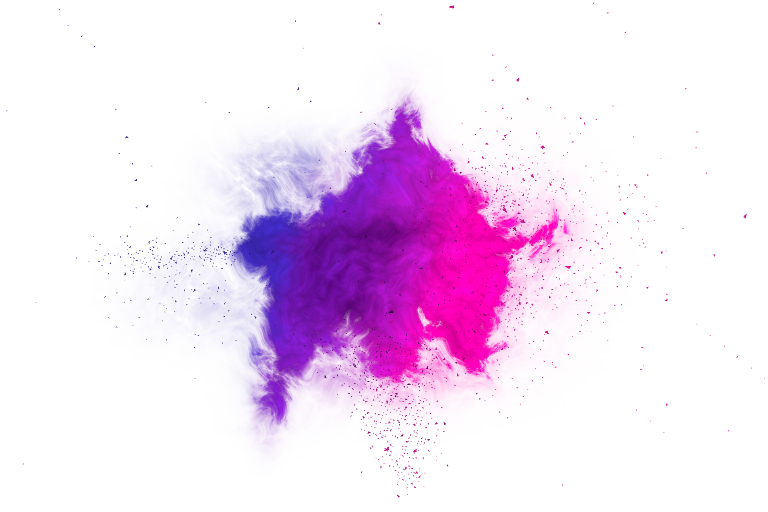
This background is drawn by a Shadertoy shader. Its source:

```glsl
// A burst of blue, violet and magenta powder with flying specks on white.

const vec3 BLUE = vec3(0.23, 0.15, 0.70);
const vec3 VIOLET = vec3(0.47, 0.10, 0.73);
const vec3 ORCHID = vec3(0.68, 0.09, 0.75);
const vec3 MAGENTA = vec3(0.96, 0.00, 0.68);
const vec3 PLUM = vec3(0.29, 0.00, 0.43);

vec2 hash2(vec2 p) {
    return fract(sin(vec2(dot(p, vec2(127.1, 311.7)), dot(p, vec2(269.5, 183.3)))) * 43758.5);
}

mat2 turn(float a) {
    return mat2(cos(a), sin(a), -sin(a), cos(a));
}

// Distance to the nearest scattered cell point
float cellular(vec2 p) {
    vec2 id = floor(p), f = fract(p);
    float nearest = 2.0;
    for (int y = -1; y <= 1; y++)
        for (int x = -1; x <= 1; x++) {
            vec2 o = vec2(x, y);
            vec2 r = o + hash2(id + o) - f;
            nearest = min(nearest, dot(r, r));
        }
    return sqrt(nearest);
}

// Layered cells, centred near zero
float billow(vec2 p) {
    float sum = 0.0, amp = 0.5;
    for (int i = 0; i < 5; i++) {
        sum += amp * (cellular(p) - 0.48);
        p = turn(0.9) * p * 2.1 + 3.7;
        amp *= 0.58;
    }
    return sum;
}

// Layered sines that bend the domain
vec2 swirl(vec2 p) {
    vec2 w = vec2(0.0);
    float k = 17.0;
    for (int i = 0; i < 4; i++) {
        w += sin(p.yx * k + vec2(1.3, 4.1) * float(i + 1) + w * 40.0) / k;
        p = turn(1.1) * p;
        k *= 1.8;
    }
    return w;
}

float blob(vec2 p, vec2 centre, vec2 radius) {
    vec2 q = (p - centre) / radius;
    return exp(-dot(q, q));
}

// Tapered capsule
float cone(vec2 p, vec2 a, vec2 b, float ra, float rb) {
    vec2 ab = b - a;
    float h = clamp(dot(p - a, ab) / dot(ab, ab), 0.0, 1.0);
    return length(p - a - h * ab) - mix(ra, rb, h);
}

float join(float a, float b) {
    float h = max(0.025 - abs(a - b), 0.0);
    return min(a, b) - h * h * 10.0;
}

// Star-like powder body
float cloud(vec2 p) {
    float d = cone(p, vec2(0.68, 0.48), vec2(0.84, 0.51), 0.115, 0.11);
    d = join(d, cone(p, vec2(0.66, 0.49), vec2(0.517, 0.528), 0.10, 0.05));
    d = join(d, cone(p, vec2(0.52, 0.52), vec2(0.455, 0.51), 0.04, 0.005));
    d = join(d, cone(p, vec2(0.73, 0.54), vec2(0.79, 0.65), 0.11, 0.065));
    d = join(d, cone(p, vec2(0.785, 0.69), vec2(0.79, 0.78), 0.035, 0.002));
    d = join(d, cone(p, vec2(0.84, 0.63), vec2(0.93, 0.52), 0.045, 0.058));
    d = join(d, cone(p, vec2(0.97, 0.52), vec2(1.07, 0.545), 0.018, 0.002));
    d = join(d, cone(p, vec2(0.89, 0.46), vec2(0.91, 0.328), 0.09, 0.043));
    d = join(d, cone(p, vec2(0.755, 0.41), vec2(0.772, 0.295), 0.09, 0.035));
    return join(d, cone(p, vec2(0.61, 0.42), vec2(0.527, 0.22), 0.085, 0.008));
}

// How crowded the flying specks are
float scatter(vec2 p) {
    float left = 0.8 * blob(p, vec2(0.42, 0.507), vec2(0.06, 0.015))
               + 0.5 * blob(p, vec2(0.30, 0.495), vec2(0.08, 0.028))
               + 0.07 * blob(p, vec2(0.38, 0.44), vec2(0.13, 0.10));
    float right = 0.30 * blob(p, vec2(0.98, 0.46), vec2(0.08, 0.15))
                + 0.30 * blob(p, vec2(0.95, 0.63), vec2(0.06, 0.07))
                + 0.13 * blob(p, vec2(1.08, 0.54), vec2(0.17, 0.17));
    float width = 0.02 + 0.53 * p.y;
    float below = 0.42 * smoothstep(width, width * 0.2, abs(p.x - 0.81 + 0.2 * p.y))
                * smoothstep(0.02, 0.07, p.y) * smoothstep(0.40, 0.29, p.y);
    return left + right + below + 0.05 * blob(p, vec2(0.75, 0.5), vec2(0.2, 0.15));
}

// One ragged speck in some of the cells
float specks(vec2 p, float scale, float amount, float pixel) {
    vec2 g = turn(scale) * p * scale, id = floor(g);
    vec2 h = hash2(id), k = hash2(id + 57.0);
    vec2 q = turn(6.3 * k.x) * (fract(g) - 0.3 - 0.4 * h);
    q.y *= 1.0 + k.y;
    float r = mix(0.09, 0.29, k.y * k.y) * (1.0 + 0.25 * sin(3.0 * atan(q.y, q.x) + 9.0 * h.y));
    float aa = 0.8 * pixel * scale;
    return smoothstep(aa, -aa, length(q) - r) * step(hash2(id + 19.0).x, amount);
}

vec3 powder(float t) {
    vec3 c = mix(BLUE, VIOLET, smoothstep(0.50, 0.62, t));
    c = mix(c, ORCHID, smoothstep(0.62, 0.76, t));
    return mix(c, MAGENTA, smoothstep(0.74, 0.91, t));
}

void mainImage(out vec4 fragColor, in vec2 fragCoord) {
    vec2 p = fragCoord / iResolution.y;
    p.x += 0.75 - 0.5 * iResolution.x / iResolution.y;
    float pixel = 1.0 / iResolution.y;
    vec2 bent = p + 0.35 * swirl(p);
    float puff = billow(bent * 11.0), grain = billow(bent * 38.0 + 5.0);
    float d = cloud(p + 0.12 * swirl(p)) + 0.09 * puff + 0.03 * grain;
    vec3 tint = powder(p.x - 0.35 * (p.y - 0.5) + 0.12 * puff);

    // Pale drifting dust
    float haze = 0.36 * blob(p, vec2(0.58, 0.645), vec2(0.11, 0.065))
               + 0.28 * blob(p, vec2(0.74, 0.29), vec2(0.14, 0.07))
               + 0.10 * blob(p, vec2(0.41, 0.43), vec2(0.12, 0.08))
               + 0.12 * blob(p, vec2(1.01, 0.50), vec2(0.11, 0.15))
               + 0.30 * blob(p, vec2(0.52, 0.22), vec2(0.025, 0.07))
               + 0.25 * blob(p, vec2(0.79, 0.75), vec2(0.025, 0.06));
    haze *= clamp(0.85 - 2.2 * puff - 2.0 * grain, 0.0, 1.8);
    haze += 0.22 * exp(-45.0 * max(d, 0.0));
    vec3 color = mix(vec3(1.0), tint, clamp(haze, 0.0, 1.0));

    // Dense body with a shaded heart
    float shade = 0.85 * blob(p, vec2(0.67, 0.45), vec2(0.10, 0.085))
                + 0.35 * blob(p, vec2(0.75, 0.55), vec2(0.10, 0.04));
    vec3 body = mix(tint, PLUM, clamp(shade * (1.0 + 2.0 * puff), 0.0, 0.9));
    body *= 1.0 - 0.35 * puff - 0.35 * grain;
    float soft = mix(0.022, 0.010, smoothstep(0.6, 0.85, p.x));
    color = mix(color, body, smoothstep(soft, -soft, d));

    // Flying specks, coarse to fine
    float amount = scatter(p);
    vec3 ink = mix(BLUE * 0.75, vec3(0.80, 0.0, 0.50), smoothstep(0.5, 0.85, p.x));
    for (int i = 0; i < 3; i++) {
        float scale = 55.0 * pow(1.7, float(i));
        float dark = step(0.6, hash2(floor(p * 60.0)).y) * blob(p, vec2(0.79, 0.4), vec2(0.2, 0.3));
        float mask = specks(p, scale, amount * (0.35 + 0.3 * float(i)), pixel);
        color = mix(color, mix(ink, PLUM * 0.6, dark), 0.9 * mask);
    }
    fragColor = vec4(clamp(color, 0.0, 1.0), 1.0);
}
```
